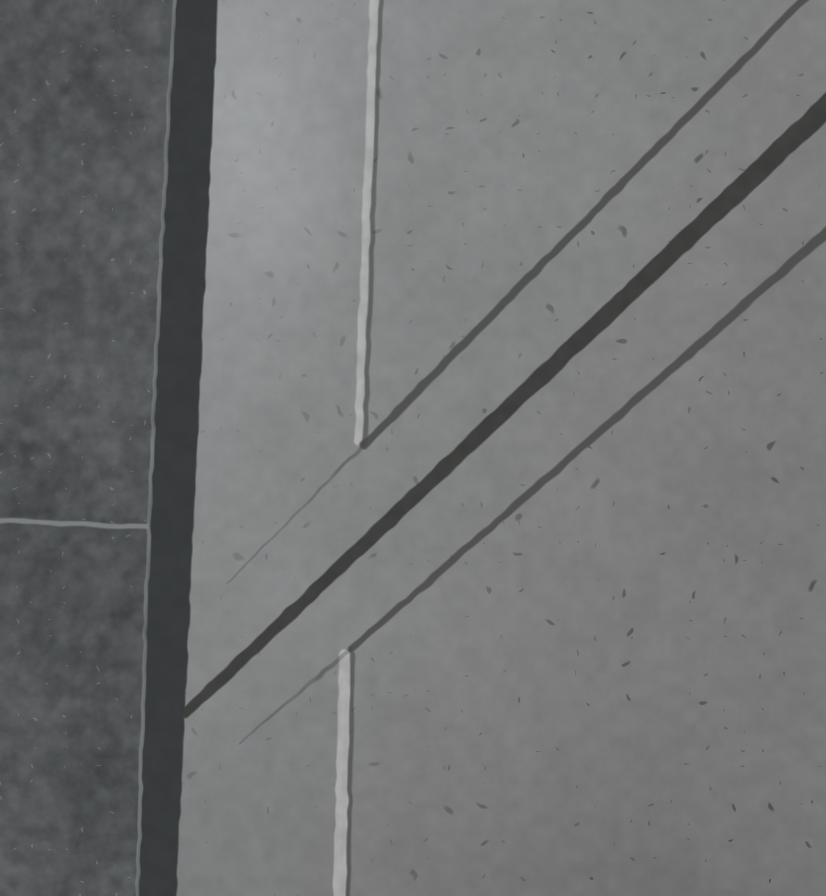
Give the GLSL for this texture, as a WebGL 1 fragment shader.

```glsl
precision highp float;
uniform vec2 u_resolution;

const vec3 SLATE = vec3(0.315, 0.325, 0.33);
const vec3 CHANNEL = vec3(0.222, 0.232, 0.235);
const vec3 STONE_COOL = vec3(0.525, 0.535, 0.537);
const vec3 STONE_WARM = vec3(0.478, 0.475, 0.476);
const vec3 GROUT = vec3(0.67, 0.675, 0.67);
const vec3 SLATE_GROUT = vec3(0.50, 0.515, 0.515);
const vec3 GROOVE = vec3(0.235, 0.235, 0.232);
const float SOFTNESS = 0.0016;
const float EDGE_WOBBLE = 0.0022;
const float GRAIN = 0.045;
const float PIT_DEPTH = 0.17;

// Groove and joint ends, in units of canvas height
const vec2 UPPER_A = vec2(0.406, 0.503);
const vec2 UPPER_B = vec2(0.900, 1.004);
const vec2 UPPER_TAIL = vec2(0.254, 0.349);
const vec2 MAIN_A = vec2(0.207, 0.204);
const vec2 MAIN_B = vec2(0.930, 0.888);
const vec2 LOWER_A = vec2(0.393, 0.276);
const vec2 LOWER_B = vec2(0.930, 0.747);
const vec2 LOWER_TAIL = vec2(0.267, 0.171);

float hash(vec2 p) {
  vec3 q = fract(vec3(p.xyx) * 0.1031);
  q += dot(q, q.yzx + 33.33);
  return fract((q.x + q.y) * q.z);
}

float noise(vec2 p) {
  vec2 i = floor(p);
  vec2 f = fract(p);
  f = f * f * (3.0 - 2.0 * f);
  return mix(mix(hash(i), hash(i + vec2(1.0, 0.0)), f.x),
             mix(hash(i + vec2(0.0, 1.0)), hash(i + 1.0), f.x), f.y);
}

float fbm(vec2 p) {
  float sum = 0.0;
  float amp = 0.5;
  for (int i = 0; i < 5; i++) {
    sum += amp * noise(p);
    p = mat2(1.6, 1.2, -1.2, 1.6) * p + 17.3;
    amp *= 0.5;
  }
  return sum;
}

// Coverage of a line whose half width runs from wa to wb
float stroke(vec2 p, vec2 a, vec2 b, float wa, float wb) {
  vec2 ab = b - a;
  float t = clamp(dot(p - a, ab) / dot(ab, ab), 0.0, 1.0);
  float w = mix(wa, wb, t);
  float soft = max(SOFTNESS, 0.7 / u_resolution.y);
  return 1.0 - smoothstep(w - soft, w + soft, length(p - a - ab * t));
}

// Scattered short marks, one candidate in each cell
float flecks(vec2 p, float scale, float density) {
  vec2 q = p * scale;
  vec2 id = floor(q);
  vec2 center = 0.35 + 0.3 * vec2(hash(id + 3.1), hash(id + 8.7));
  float angle = 6.2832 * hash(id + 21.4);
  vec2 d = fract(q) - center;
  d += 0.12 * (vec2(noise(q * 5.0), noise(q * 5.0 + 40.0)) - 0.5);
  d = mat2(cos(angle), sin(angle), -sin(angle), cos(angle)) * d;
  d.y *= 2.4;
  float size = mix(0.08, 0.24, hash(id + 14.2));
  float present = step(1.0 - density, hash(id + 31.9));
  return present * (1.0 - smoothstep(size * 0.35, size, length(d)));
}

void main() {
  vec2 p = gl_FragCoord.xy / u_resolution.y;
  vec2 w = p + EDGE_WOBBLE * (vec2(noise(p * 75.0), noise(p * 75.0 + 90.0)) - 0.5);
  float soft = max(SOFTNESS, 0.7 / u_resolution.y);
  float grain = fbm(p * 70.0) - 0.48;
  float cloud = fbm(p * 9.0 + 5.0) - 0.48;

  // Pale stone: cool sheen at upper left, warmer at lower right
  float warmth = smoothstep(-0.25, 0.75, p.x - 0.55 * p.y);
  vec3 stone = mix(STONE_COOL, STONE_WARM, warmth);
  vec2 sheen = (p - vec2(0.275, 0.86)) / vec2(0.12, 0.25);
  stone += 0.075 * exp(-dot(sheen, sheen));
  stone -= 0.025 * smoothstep(0.30, 0.0, p.y);
  stone += GRAIN * (grain + 0.8 * cloud);
  float pits = flecks(p, 25.0, 0.22) + 0.6 * flecks(p + 2.7, 48.0, 0.20);
  stone -= PIT_DEPTH * pits * mix(0.35, 0.8, smoothstep(0.3, 0.8, p.x));

  // Vertical joint with a shadow on its right
  vec2 shade = w - vec2(0.006, 0.0);
  float joint = stroke(w, vec2(0.400, 0.507), vec2(0.418, 1.01), 0.0045, 0.0050);
  joint = max(joint, stroke(w, vec2(0.379, -0.01), vec2(0.385, 0.269), 0.0075, 0.0060));
  float shadow = stroke(shade, vec2(0.400, 0.507), vec2(0.418, 1.01), 0.004, 0.004);
  shadow = max(shadow, stroke(shade, vec2(0.379, -0.01), vec2(0.385, 0.269), 0.006, 0.005));
  stone = mix(stone, stone * 0.72, shadow);
  stone = mix(stone, GROUT + 0.12 * grain, joint * 0.9);

  // Diagonal grooves and their fading tails
  float tails = stroke(w, UPPER_A, UPPER_TAIL, 0.0020, 0.0004);
  tails = max(tails, stroke(w, LOWER_A, LOWER_TAIL, 0.0026, 0.0008));
  stone = mix(stone, stone * 0.76, tails * (0.55 + 0.6 * noise(p * 60.0)));
  float fine = stroke(w, UPPER_A, UPPER_B, 0.0044, 0.0042);
  fine = max(fine, stroke(w, LOWER_A, LOWER_B, 0.0036, 0.0052));
  stone = mix(stone, GROOVE + 0.05, fine * 0.86);
  float deep = stroke(w, MAIN_A, MAIN_B, 0.0060, 0.0118);
  stone = mix(stone, GROOVE + 0.04 * grain, deep * 0.96);

  // Dark slate with pale flecks and a horizontal joint
  vec3 slate = SLATE + 0.13 * grain + 0.11 * cloud;
  slate += 0.025 * smoothstep(0.0, 0.16, p.x) * smoothstep(0.3, 0.8, p.y);
  slate += 0.09 * flecks(p + 6.3, 55.0, 0.25);
  float slateJoint = stroke(w, vec2(-0.01, 0.4195), vec2(0.17, 0.4115), 0.0028, 0.0028);
  slate = mix(slate, SLATE_GROUT, slateJoint * 0.9);

  // Channel between the two materials
  float leftEdge = 0.1536 + 0.0417 * w.y - 0.018 * w.y * (1.0 - w.y);
  float rightEdge = 0.1966 + 0.0469 * w.y;
  vec3 channel = CHANNEL + 0.025 * grain;
  vec3 color = mix(slate, channel, smoothstep(-soft, soft, w.x - leftEdge));
  float rim = 1.0 - smoothstep(0.0010, 0.0034, abs(w.x - leftEdge));
  color = mix(color, SLATE_GROUT, rim * (0.45 + 0.35 * noise(p * 30.0)));
  color = mix(color, stone, smoothstep(-soft, soft, w.x - rightEdge));

  gl_FragColor = vec4(clamp(color, 0.0, 1.0), 1.0);
}
```
